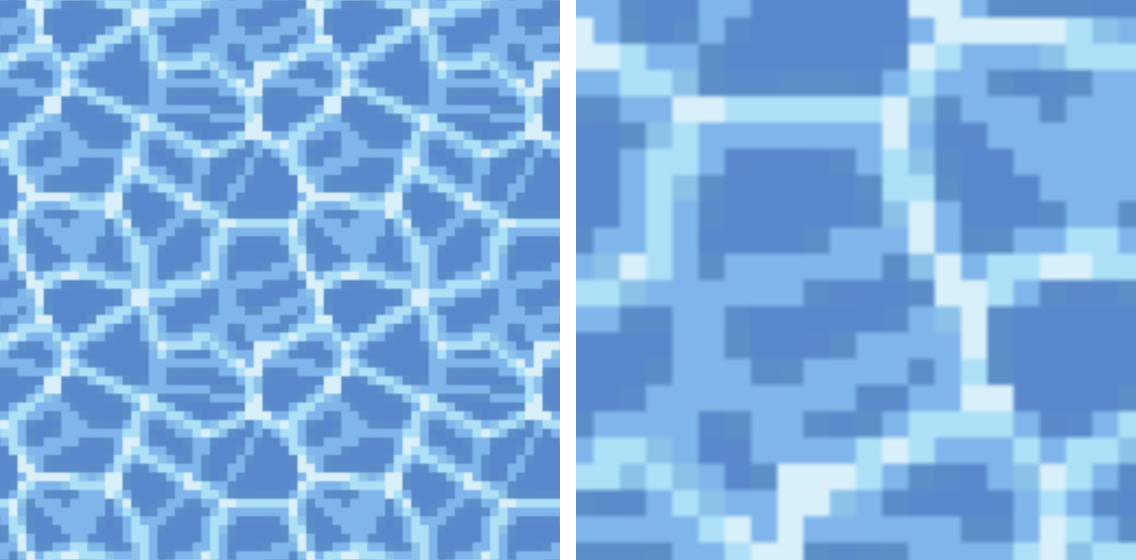
Left, the full canvas; right, a detail of the centre.
Reproduce this texture procedurally as a Shadertoy shader.

```glsl
// Blocky pixel-art water: rounded dark pools in mid-blue shallows, ringed by foam.
// A wrapping Voronoi diagram is sampled once per block; its cells are gathered into
// larger, wider Voronoi groups, with foam lines between groups and glints at junctions.

const float REPEATS = 2.0;            // tiles across and down
const float BLOCKS = 32.0;            // blocks per tile side
const vec2 GRID = vec2(4.0, 6.0);     // pool cells per tile
const vec2 GROUP_GRID = vec2(2.0, 4.0); // foam-ringed groups per tile
const float JITTER = 1.0;             // irregularity of cells and groups
const float SEED = 17.0;
const float BLOCK_SOFTNESS = 0.13;    // blur of block edges, in blocks

// Distances below are in tile widths.
const float FOAM_WIDTH = 0.0175;      // half width of the foam lines
const float FOAM_RIM = 0.0215;        // end of the lighter water beside foam
const float POOL_INSET = 0.036;       // pool to foam line
const float POOL_GAP = 0.024;         // pool to pool in the same group
const float POOL_ROUNDING = 0.007;
const float POOL_VARIATION = 0.026;   // difference in size between pools
const float POOL_RIM = 0.022;         // softer band inside a pool
const float GLINT_SIZE = 0.026;
const float GLINT_VARIATION = 0.035;
const float SHORE_VARIATION = 0.014;
const float NOISE_PERIOD = 7.0;       // whole number, so the noise wraps

const vec3 POOL = vec3(0.35, 0.53, 0.80);
const vec3 POOL_EDGE = vec3(0.36, 0.56, 0.78);
const vec3 SHALLOW = vec3(0.50, 0.71, 0.92);
const vec3 SHALLOW_EDGE = vec3(0.55, 0.76, 0.91);
const vec3 FOAM = vec3(0.68, 0.88, 0.97);
const vec3 GLINT = vec3(0.85, 0.94, 0.98);

vec2 hash2(vec2 p) {
    vec3 q = fract(vec3(p.xyx + SEED) * vec3(0.1031, 0.1030, 0.0973));
    q += dot(q, q.yzx + 33.33);
    return fract((q.xx + q.yz) * q.zy);
}

// Gradient noise that wraps after a whole period.
float gradientDot(vec2 corner, vec2 offset, float period) {
    float angle = 6.28319 * hash2(mod(corner, period) + 40.0).x;
    return dot(vec2(cos(angle), sin(angle)), offset);
}

float gradientNoise(vec2 p, float period) {
    vec2 i = floor(p), f = fract(p);
    vec2 u = f * f * f * (f * (f * 6.0 - 15.0) + 10.0);
    vec2 e = vec2(1.0, 0.0);
    float low = mix(gradientDot(i, f, period),
                    gradientDot(i + e.xy, f - e.xy, period), u.x);
    float high = mix(gradientDot(i + e.yx, f - e.yx, period),
                     gradientDot(i + e.xx, f - e.xx, period), u.x);
    return mix(low, high, u.y);
}

vec2 sitePosition(vec2 cell, vec2 grid) {
    vec2 offset = hash2(mod(cell, grid) + 9.0 * grid) - 0.5;
    return (cell + 0.5 + JITTER * offset) / grid;
}

// Grid cell of the site nearest to p, searched within a square reach.
vec2 nearestCell(vec2 p, vec2 grid, int reach) {
    vec2 base = floor(p * grid), best = base;
    float bestDistance = 9.0;
    for (int y = -reach; y <= reach; y++)
    for (int x = -reach; x <= reach; x++) {
        vec2 cell = base + vec2(x, y);
        float d = distance(sitePosition(cell, grid), p);
        if (d < bestDistance) { bestDistance = d; best = cell; }
    }
    return best;
}

vec3 waterColor(vec2 p) {
    vec2 home = nearestCell(p, GRID, 2);
    vec2 homeSite = sitePosition(home, GRID);
    vec2 homeGroup = nearestCell(homeSite, GROUP_GRID, 1);

    // Two nearest foam borders, and a rounded blend of all borders for the pool
    float foam = 9.0, secondFoam = 9.0, crowding = 0.0;
    for (int y = -2; y <= 2; y++)
    for (int x = -2; x <= 2; x++) {
        if (x == 0 && y == 0) continue;
        vec2 site = sitePosition(home + vec2(x, y), GRID);
        float border = dot(0.5 * (homeSite + site) - p, normalize(site - homeSite));
        if (border > 0.12) continue;
        float inset = POOL_GAP;
        if (distance(nearestCell(site, GROUP_GRID, 1), homeGroup) > 0.5) {
            inset = POOL_INSET;
            secondFoam = min(secondFoam, max(foam, border));
            foam = min(foam, border);
        }
        crowding += exp((inset - border) / POOL_ROUNDING);
    }

    // Layers from deep to bright
    float n = gradientNoise(p * NOISE_PERIOD, NOISE_PERIOD);
    float size = hash2(mod(home, GRID) + 60.0).x - 0.5;
    float depth = -POOL_ROUNDING * log(crowding + 0.0001)
                + SHORE_VARIATION * n + POOL_VARIATION * size;
    vec3 color = mix(POOL_EDGE, POOL, smoothstep(0.0, POOL_RIM, depth));
    if (depth < 0.0) color = foam < FOAM_RIM ? SHALLOW_EDGE : SHALLOW;
    if (foam < FOAM_WIDTH) color = FOAM;
    if (secondFoam < GLINT_SIZE + GLINT_VARIATION * n) color = GLINT;
    return color;
}

void mainImage(out vec4 fragColor, in vec2 fragCoord) {
    // Blend the four closest blocks along their shared edges
    vec2 scale = REPEATS * BLOCKS / iResolution.xy;
    vec2 g = fragCoord * scale - 0.5;
    vec2 soft = BLOCK_SOFTNESS + 0.5 * scale;
    vec2 f = smoothstep(0.5 - soft, 0.5 + soft, fract(g));
    vec3 color = vec3(0.0);
    for (int k = 0; k < 4; k++) {
        vec2 corner = vec2(k % 2, k / 2);
        vec2 share = mix(1.0 - f, f, corner);
        vec2 block = mod(floor(g) + corner, BLOCKS);
        if (share.x * share.y > 0.0) color += share.x * share.y * waterColor((block + 0.5) / BLOCKS);
    }
    fragColor = vec4(color, 1.0);
}
```
